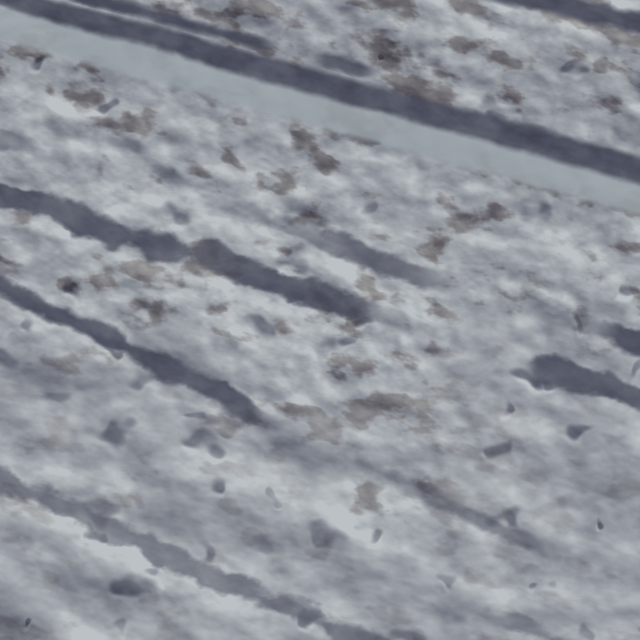
Reproduce this texture procedurally as a three.js fragment shader.

```glsl
// Trampled snow crossed by slanting ruts, seen at a low angle.
// Noise relief lit from above gives the lumps; crumbs, scattered pits and
// broken shadow bands lower a single light value that blends two colours.
varying vec2 vUv;

const vec3 SHADOW = vec3(0.285, 0.295, 0.355);
const vec3 SNOW = vec3(0.68, 0.70, 0.72);
const vec3 EARTH_TINT = vec3(0.025, 0.005, -0.025);
const float GRAIN_ANGLE = -0.27;

float hash(vec2 c) {
  vec3 q = fract(c.xyx * 0.1031);
  q += dot(q, q.yzx + 33.33);
  return fract((q.x + q.y) * q.z);
}

float noise(vec2 p) {
  vec2 c = floor(p);
  vec2 f = p - c;
  f = f * f * (3.0 - 2.0 * f);
  float low = mix(hash(c), hash(c + vec2(1.0, 0.0)), f.x);
  float high = mix(hash(c + vec2(0.0, 1.0)), hash(c + 1.0), f.x);
  return mix(low, high, f.y);
}

mat2 rotation(float angle) {
  float c = cos(angle), s = sin(angle);
  return mat2(c, s, -s, c);
}

float fbm(vec2 p) {
  float sum = 0.0, weight = 0.5;
  mat2 turn = rotation(0.65) * 2.03;
  for (int i = 0; i < 4; i++) {
    sum += weight * noise(p);
    p = turn * p + 17.3;
    weight *= 0.5;
  }
  return sum;
}

// Brightness of a noise surface lit from the top: positive faces the light.
float relief(vec2 p, float reach) {
  vec2 lightStep = vec2(0.25, 1.0) * reach;
  return fbm(p - lightStep) - fbm(p + lightStep);
}

// Scattered hollows, one at most per cell: x is shade, y is the lit lower lip.
vec2 pits(vec2 p, float chance) {
  vec2 cell = floor(p);
  vec2 result = vec2(0.0);
  for (int j = -1; j <= 1; j++) {
    for (int i = -1; i <= 1; i++) {
      vec2 id = cell + vec2(float(i), float(j));
      vec2 center = id + vec2(hash(id + 3.1), hash(id + 8.7));
      float size = hash(id + 21.4);
      float radius = mix(0.13, 0.38, size * size);
      float present = step(hash(id + 40.2), chance);
      float d = length(p - center) / radius;
      float lip = length(p - center + vec2(0.0, 0.9 * radius)) / radius;
      float depth = mix(0.55, 1.0, hash(id + 55.6));
      vec2 mark = 1.0 - smoothstep(vec2(0.35), vec2(1.1), vec2(d, lip));
      result = max(result, present * depth * mark);
    }
  }
  return result;
}

// Shadow band along a falling line, kept within span and broken by gaps.
float rut(vec2 p, float height, float fall, float halfWidth, vec2 span, float gap, float ragged) {
  float wander = (noise(p * 7.0 + height * 31.0) - 0.5) * 0.9;
  float edge = (fbm(p * vec2(24.0, 32.0)) - 0.47) * 1.6;
  float offset = abs(p.y - height + fall * p.x + wander * ragged) + edge * ragged;
  float run = smoothstep(gap - 0.1, gap + 0.1, noise(vec2(p.x * 6.5, height * 57.0)));
  run *= smoothstep(span.x - 0.02, span.x + 0.02, p.x);
  run *= 1.0 - smoothstep(span.y - 0.02, span.y + 0.02, p.x);
  float width = halfWidth * (0.45 + 0.55 * run);
  return run * (1.0 - smoothstep(width - 0.007, width + 0.007, offset));
}

float allRuts(vec2 p) {
  vec2 across = vec2(-1.0, 2.0);
  float shade = rut(p, 1.008, 0.275, 0.016 + 0.006 * p.x, across, -1.0, 0.006);
  shade = max(shade, rut(p, 1.041, 0.266, 0.010, vec2(0.1, 0.58), 0.2, 0.008));
  shade = max(shade, rut(p, 1.168, 0.20, 0.016, across, -1.0, 0.010));
  shade = max(shade, 0.95 * rut(p, 0.785, 0.325, 0.019, across, 0.34, 0.022));
  shade = max(shade, 0.90 * rut(p, 0.70, 0.33, 0.021, across, 0.36, 0.024));
  shade = max(shade, 0.95 * rut(p, 0.555, 0.49, 0.016, vec2(-1.0, 0.84), 0.34, 0.018));
  shade = max(shade, 0.60 * rut(p, 0.245, 0.44, 0.019, across, 0.25, 0.026));
  return max(shade, 0.45 * rut(p, 0.30, 0.35, 0.016, vec2(0.4, 1.0), 0.4, 0.026));
}

void main() {
  vec2 p = vUv;
  vec2 grain = rotation(-GRAIN_ANGLE) * p * vec2(0.6, 1.0);
  float patches = fbm(p * 5.0 + 9.0);

  // The far field is crumbly, the near field is smooth and billowed.
  float rough = smoothstep(0.2, 0.62, p.y + (patches - 0.47) * 0.9);
  float below = 1.008 - 0.275 * p.x - p.y;
  float groomed = smoothstep(0.012, 0.024, below) * (1.0 - smoothstep(0.062, 0.078, below));
  float loose = 1.0 - 0.88 * groomed;

  // Lit lumps, from broad to fine.
  float light = 0.82 + (patches - 0.47) * 0.35 * loose;
  light += relief(grain * 13.0, 0.30) * mix(0.95, 0.45, rough) * loose;
  light += relief(grain * 38.0 + 5.0, 0.30) * mix(0.45, 0.85, rough) * loose;
  light += (noise(grain * vec2(110.0, 150.0)) - 0.5) * 0.10 * loose;

  // Dark crumbs and hollows.
  float crumbs = smoothstep(0.50, 0.68, fbm(grain * 34.0 + 70.0)) * mix(0.3, 1.0, rough) * loose;
  vec2 warp = vec2(noise(p * 38.0), noise(p * 38.0 + 50.0)) - 0.5;
  vec2 hollow = pits(grain * vec2(17.0, 15.0) + warp * 0.45, 0.42) * loose;
  light += 0.20 * hollow.y * (1.0 - hollow.x) - 0.48 * crumbs - 0.52 * hollow.x;

  // Ruts in shadow, with a bright bank just under each.
  float shade = allRuts(p);
  float bank = max(allRuts(p + vec2(0.004, 0.026)) - shade, 0.0);
  light += 0.14 * bank * loose;
  float floorLight = 0.04 + (fbm(grain * 45.0) - 0.47) * 0.45;
  light = mix(light, floorLight, shade * 0.95);

  vec3 color = mix(SHADOW, SNOW, clamp(light, -0.12, 1.14));
  color += EARTH_TINT * crumbs * (1.0 - shade);
  color += vec3(-0.012, 0.004, 0.0) * groomed * (1.0 - shade);
  gl_FragColor = vec4(color, 1.0);
}
```
